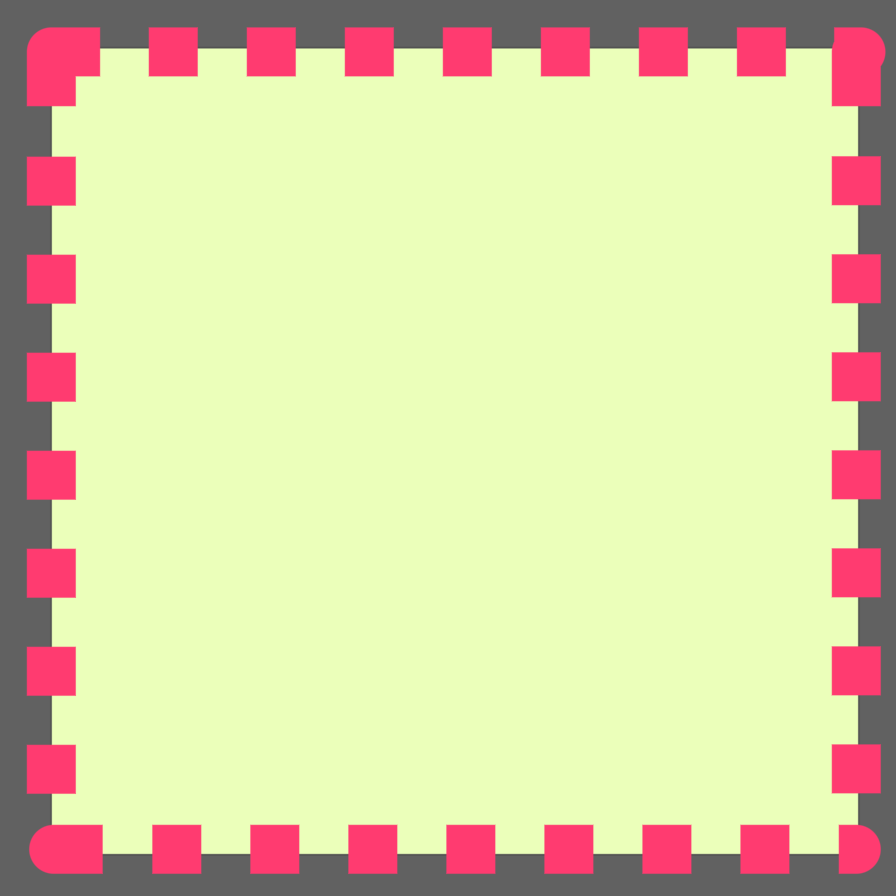
Write a Shadertoy shader that draws this background.

```glsl
#define DASH_HALF 0.0273
#define DASH_PITCH 0.1094
#define DASH_LAST 6.0
#define LEFT_X 0.0573
#define RIGHT_X 0.9557
#define TOP_Y 0.9421
#define BOTTOM_Y 0.0521
#define EDGE_WIDTH 0.0020
#define GRAY vec3(0.38)
#define LIME vec3(0.922, 1.0, 0.73)
#define PINK vec3(1.0, 0.23, 0.44)

float boxDistance(vec2 p, vec2 centre, vec2 halfSize) {
    vec2 d = abs(p - centre) - halfSize;
    return length(max(d, 0.0)) + min(max(d.x, d.y), 0.0);
}

// Row of square dashes along x, counted from the first centre
float dashRow(vec2 p, vec2 first) {
    float index = clamp(round((p.x - first.x) / DASH_PITCH), 0.0, DASH_LAST);
    return boxDistance(p, first + vec2(index * DASH_PITCH, 0.0), vec2(DASH_HALF));
}

// Round cap with one signed arm along x and one along y
float cornerCap(vec2 p, vec2 centre, vec2 arm) {
    float d = length(p - centre) - DASH_HALF;
    vec2 reach = 0.5 * arm;
    if (arm.x != 0.0)
        d = min(d, boxDistance(p, centre + vec2(reach.x, 0.0), vec2(abs(reach.x), DASH_HALF)));
    if (arm.y != 0.0)
        d = min(d, boxDistance(p, centre + vec2(0.0, reach.y), vec2(DASH_HALF, abs(reach.y))));
    return d;
}

float coverage(float d, float blur) {
    return 1.0 - smoothstep(-blur, blur, d);
}

void mainImage(out vec4 fragColor, in vec2 fragCoord) {
    vec2 p = fragCoord / iResolution.xy;
    float blur = 0.9 / min(iResolution.x, iResolution.y);

    // Panel with a thin dark rim
    float panel = boxDistance(p, vec2(0.5078, 0.4964), vec2(0.4499, 0.4495));
    vec3 color = mix(GRAY, GRAY * 0.85, coverage(panel - EDGE_WIDTH, blur));
    color = mix(color, LIME, coverage(panel, blur));

    // Dashes on the four sides
    float border = dashRow(p, vec2(0.1934, TOP_Y));
    border = min(border, dashRow(p, vec2(0.1973, BOTTOM_Y)));
    border = min(border, dashRow(p.yx, vec2(0.1414, LEFT_X)));
    border = min(border, dashRow(p.yx, vec2(0.1419, RIGHT_X)));

    // Corners
    border = min(border, cornerCap(p, vec2(LEFT_X, TOP_Y), vec2(0.0544, -0.0606)));
    border = min(border, cornerCap(p, vec2(0.9609, TOP_Y), vec2(-0.0299, 0.0)));
    border = min(border, cornerCap(p, vec2(RIGHT_X, TOP_Y), vec2(0.0, -0.0606)));
    border = min(border, cornerCap(p, vec2(0.0599, BOTTOM_Y), vec2(0.0547, 0.0)));

    // The last corner is a half disc cut flat on its left
    float disc = length(p - vec2(RIGHT_X, BOTTOM_Y)) - DASH_HALF;
    float stub = boxDistance(p, vec2(0.9460, BOTTOM_Y), vec2(0.0098, DASH_HALF));
    border = min(border, min(stub, max(disc, 0.9362 - p.x)));

    color = mix(color, PINK, coverage(border, blur));
    fragColor = vec4(color, 1.0);
}
```
